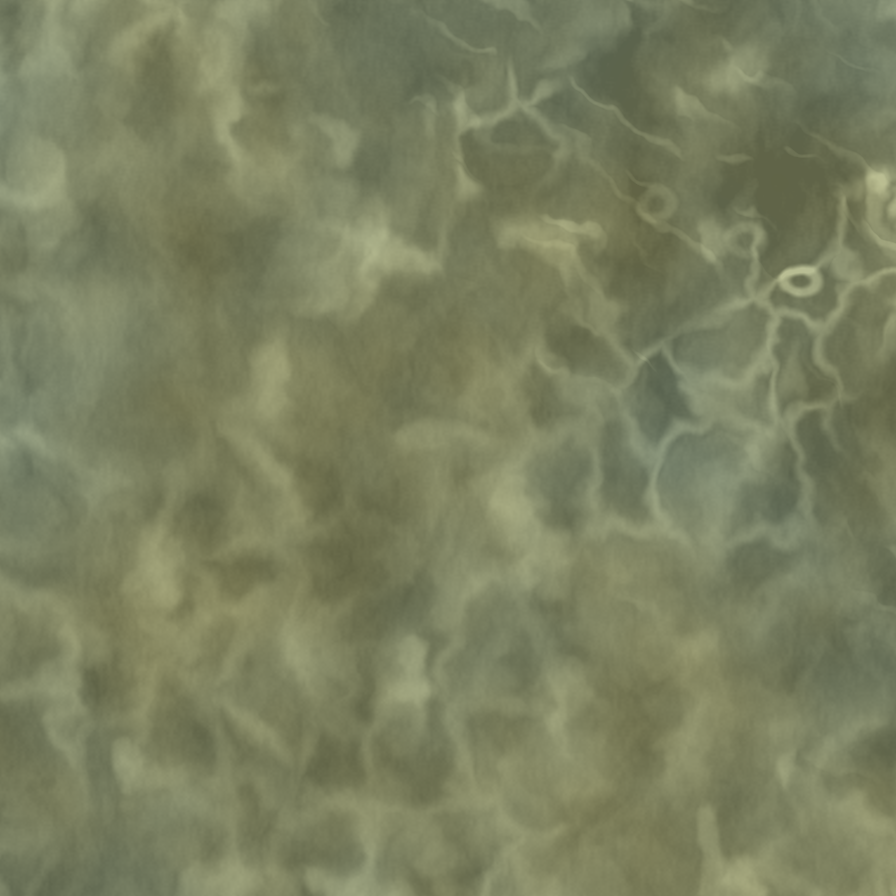
A WebGL 2 fragment shader for this texture:

```glsl
#version 300 es
precision highp float;

uniform vec2 u_resolution;
out vec4 fragColor;

float hash(vec2 p) {
    return fract(sin(dot(p, vec2(127.1, 311.7))) * 43758.5453);
}

vec2 hash2(vec2 p) {
    return vec2(hash(p), hash(p + 57.3));
}

float noise(vec2 p) {
    vec2 cell = floor(p), f = fract(p);
    f = f * f * (3.0 - 2.0 * f);
    float low = mix(hash(cell), hash(cell + vec2(1, 0)), f.x);
    float high = mix(hash(cell + vec2(0, 1)), hash(cell + vec2(1, 1)), f.x);
    return mix(low, high, f.y);
}

float fbm(vec2 p) {
    float sum = 0.0, amplitude = 0.5;
    for (int i = 0; i < 4; i++) {
        sum += amplitude * noise(p);
        p = mat2(1.6, 1.2, -1.2, 1.6) * p + 17.3;
        amplitude *= 0.5;
    }
    return sum / 0.9375;
}

// Gap between the nearest and second nearest cell centre: zero on borders
float cellGap(vec2 p) {
    vec2 cell = floor(p), f = fract(p);
    float nearest = 9.0, second = 9.0;
    for (int y = -1; y <= 1; y++) {
        for (int x = -1; x <= 1; x++) {
            vec2 offset = vec2(x, y);
            float d = length(offset + hash2(cell + offset) - f);
            second = min(second, max(nearest, d));
            nearest = min(nearest, d);
        }
    }
    return second - nearest;
}

void main() {
    vec2 p = gl_FragCoord.xy / min(u_resolution.x, u_resolution.y);
    vec2 warp = vec2(fbm(p * 13.0 + 3.1), fbm(p * 13.0 + 41.7)) - 0.5;
    vec2 q = p + warp * 0.09;

    // Clearer water towards the upper right
    float clear = smoothstep(0.95, 1.6, p.x + p.y + warp.x * 0.5);

    // Broad drifts and upright mottles
    float tone = 0.468 - 0.035 * clear;
    tone += (fbm(p * 3.0 + 8.0) - 0.5) * 0.11;
    tone += (fbm(q * vec2(17.0, 11.0) + 23.0) - 0.5) * 0.23;

    // Broken light web around dark rounded cells
    float web = 1.0 - smoothstep(0.0, mix(0.5, 0.26, clear), cellGap(q * vec2(12.0, 10.0)));
    float webMask = smoothstep(0.35, 0.7, noise(p * 7.0 + 61.0));
    tone += web * webMask * mix(0.065, 0.14, clear);

    // Pale flecks
    float fleck = smoothstep(0.7, 0.96, noise(q * vec2(19.0, 14.0) + 90.0));
    tone += fleck * mix(0.08, 0.11, clear);

    // Thin glints slanting down to the right
    vec2 slant = mat2(0.8, 0.6, -0.6, 0.8) * q;
    tone += smoothstep(0.74, 0.97, noise(slant * vec2(14.0, 60.0))) * clear * 0.08;

    // A few small bright rings
    for (int i = 0; i < 3; i++) {
        vec2 centre = vec2(0.62, 0.66) + 0.32 * hash2(vec2(float(i) * 3.7, 5.0));
        float d = length((p - centre + warp * 0.02) * vec2(1.0, 1.15));
        float ring = 1.0 - smoothstep(0.002, 0.011, abs(d - 0.017));
        tone += ring * (i == 0 ? 0.2 : 0.07);
    }

    // Fine upright grain
    tone += (noise(p * vec2(230.0, 110.0)) - 0.5) * 0.022;
    tone += (noise(p * 380.0 + 7.0) - 0.5) * 0.014;
    tone = clamp(tone, 0.37, 0.72);

    // Olive green shifting to grey green
    vec3 colour = vec3(tone, tone + 0.022, tone * 0.83 - 0.018);
    float coolness = fbm(p * 4.0 + 130.0) - 0.5 + 0.12 * clear;
    colour += coolness * vec3(-0.08, -0.01, 0.09);
    fragColor = vec4(colour, 1.0);
}
```
